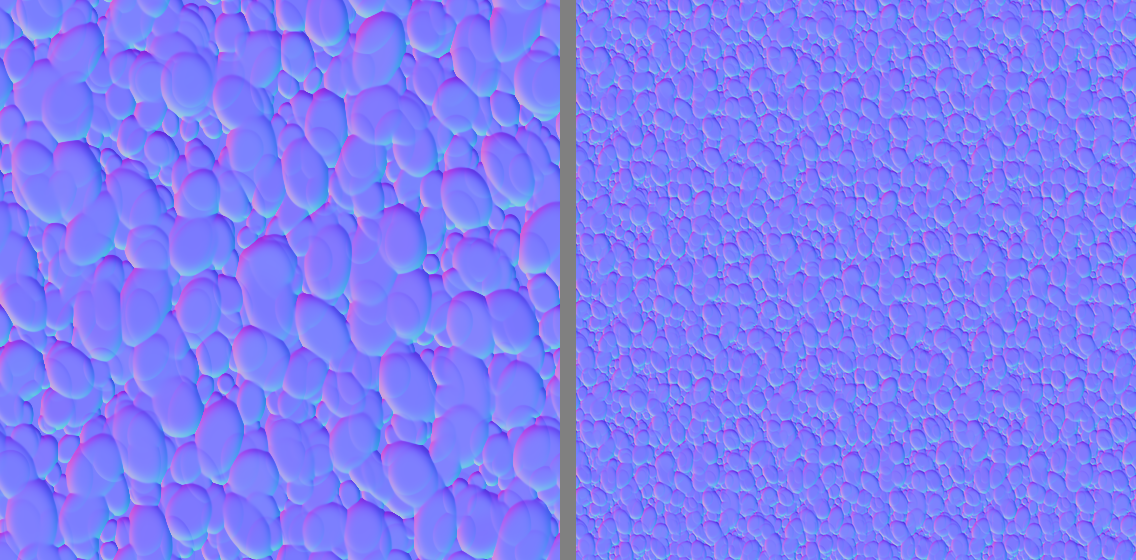
Left: one tile. Right: repeated 3 by 3.
This texture map is drawn by a three.js fragment shader. Its source:

```glsl
// Tiling normal map of overlapping, upright oval pebbles with small ones in the gaps.
#define SLOPE 0.85        // steepness at a pebble rim
#define SHARPNESS 1500.0  // crispness of the creases
#define JITTER 0.8        // scatter inside a cell
#define LEAN 1.1          // range of pebble rotation, radians
#define FACET 0.11        // random tilt of each pebble
#define FLOOR_LEVEL -0.011
#define GHOST 0.2         // strength of the faint buried outlines
#define LEFT_DAMP 0.72    // softens slopes that fall to the right

varying vec2 vUv;

vec3 hash3(vec2 cell, float seed) {
  vec3 q = vec3(dot(cell, vec2(127.1, 311.7)),
                dot(cell, vec2(269.5, 183.3)),
                dot(cell, vec2(419.2, 371.9)));
  return fract(sin(q + seed * 17.3) * 43758.55);
}

// Running smooth maximum: xy = weighted slope, z = total weight.
vec3 weighted(vec2 slope, float height) {
  return vec3(slope, 1.0) * exp(SHARPNESS * height);
}

// One wrapping layer of domed ellipses on a grid of cells.
vec3 pebbleLayer(vec2 uv, vec2 grid, float level, float seed) {
  vec3 sum = vec3(0.0);
  vec2 home = floor(uv * grid);
  for (int j = -1; j <= 1; j++) {
    for (int i = -1; i <= 1; i++) {
      vec2 cell = home + vec2(float(i), float(j));
      vec2 id = mod(cell, grid);
      vec3 place = hash3(id, seed);
      vec3 form = hash3(id, seed + 5.0);
      vec3 tint = hash3(id, seed + 11.0);

      vec2 center = (cell + 0.5 + JITTER * (place.xy - 0.5)) / grid;
      float angle = LEAN * (place.z - 0.5);
      float c = cos(angle);
      float s = sin(angle);
      mat2 turn = mat2(c, -s, s, c);

      float width = mix(0.36, 0.5, form.x) / grid.x;
      vec2 radii = width * vec2(1.0, mix(1.1, 1.85, form.y));
      float size = sqrt(radii.x * radii.y);

      // Flat top that falls steeply near the rim
      vec2 offset = uv - center;
      vec2 local = turn * offset;
      vec2 unit = local / radii;
      float d2 = min(dot(unit, unit), 6.0);
      float rim = pow(d2, 2.5);
      vec2 facet = FACET * (tint.xy - 0.5);
      vec2 slope = facet - SLOPE * size * rim * ((unit / radii) * turn);
      float height = level + 0.07 * size * form.z
                   + dot(facet, offset) - SLOPE * size * rim * d2 / 7.0;
      sum += weighted(slope, height);
    }
  }
  return sum;
}

void main() {
  vec2 uv = fract(vUv);

  // Large pebbles on top, smaller ones filling the gaps
  vec3 sum = weighted(vec2(0.0), FLOOR_LEVEL);
  sum += pebbleLayer(uv, vec2(10.0, 8.0), 0.0, 1.0);
  sum += pebbleLayer(uv, vec2(16.0, 13.0), -0.0032, 2.0);
  sum += pebbleLayer(uv, vec2(28.0, 24.0), -0.0060, 3.0);
  vec2 slope = sum.xy / sum.z;

  // Faint outlines of buried pebbles
  vec3 buried = weighted(vec2(0.0), -0.004);
  buried += pebbleLayer(uv, vec2(13.0, 10.0), 0.0, 4.0);
  slope += GHOST * buried.xy / buried.z;

  // Limit the steepest walls, then encode the normal
  slope *= inversesqrt(1.0 + 0.7 * dot(slope, slope));
  slope.x *= slope.x < 0.0 ? LEFT_DAMP : 1.0;
  vec3 normal = normalize(vec3(slope, 1.0));
  gl_FragColor = vec4(normal * 0.5 + vec3(0.492, 0.492, 0.495), 1.0);
}
```
